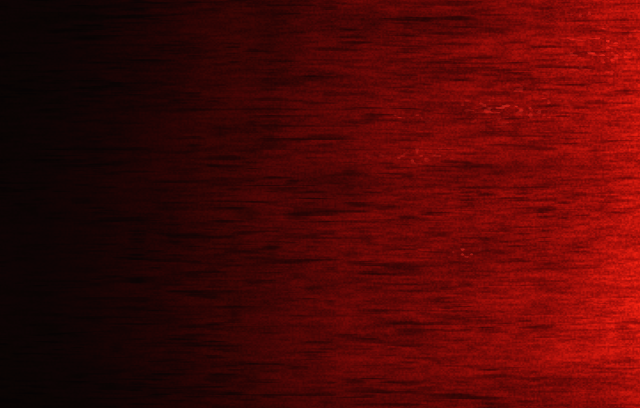
A WebGL 2 fragment shader for this background:

```glsl
#version 300 es
precision highp float;
// Dark red wood lit from the right: a horizontal light falloff is multiplied
// by stretched noise (fine fibres, short pores, soft stains), then worn flecks
// and shaded spots are gathered in a few soft patches.
uniform vec2 u_resolution;
out vec4 fragColor;

const float AMBIENT = 0.048;        // red level at the far left
const float BODY_LIGHT = 0.365;     // broad light over the middle
const float EDGE_LIGHT = 0.30;      // steeper glow at the right edge
const float GRAIN_DEPTH = 0.34;
const float THREAD_DEPTH = 0.30;
const float STAIN_DEPTH = 0.34;
const float SPECK_DEPTH = 0.30;
const float PORE_DEPTH = 0.36;
const float FLECK_GAIN = 0.28;
const vec3 FLECK_TINT = vec3(1.0, 0.32, 0.24);

// Worn patches and shaded stains: centre, then radii, in canvas fractions
const int PATCHES = 6;
const vec4 WORN[PATCHES] = vec4[](
    vec4(0.63, 0.71, 0.04, 0.012), vec4(0.93, 0.90, 0.06, 0.09),
    vec4(0.73, 0.39, 0.025, 0.03), vec4(0.60, 0.32, 0.03, 0.012),
    vec4(0.80, 0.74, 0.07, 0.04), vec4(0.65, 0.62, 0.05, 0.02));
const int STAINS = 7;
const vec4 SHADE[STAINS] = vec4[](
    vec4(0.77, 0.585, 0.14, 0.03), vec4(0.75, 0.38, 0.06, 0.035),
    vec4(0.42, 0.92, 0.04, 0.12), vec4(0.345, 0.68, 0.012, 0.018),
    vec4(0.365, 0.23, 0.012, 0.016), vec4(0.70, 0.95, 0.11, 0.05),
    vec4(0.53, 0.55, 0.08, 0.05));

// Integer hash of a lattice cell, 0 to 1
float hash(vec2 cell) {
    uvec2 q = uvec2(ivec2(cell)) * uvec2(1597334673u, 3812015801u);
    uint h = (q.x ^ q.y) * 1597334673u;
    h = (h ^ (h >> 15)) * 2246822519u;
    return float((h ^ (h >> 13)) >> 8) / 16777216.0;
}

float noise(vec2 p) {
    vec2 i = floor(p), f = fract(p);
    f = f * f * (3.0 - 2.0 * f);
    float low = mix(hash(i), hash(i + vec2(1, 0)), f.x);
    float high = mix(hash(i + vec2(0, 1)), hash(i + vec2(1, 1)), f.x);
    return mix(low, high, f.y);
}

float fbm(vec2 p) {
    float sum = 0.0, weight = 0.5;
    for (int i = 0; i < 4; i++) {
        sum += weight * noise(p);
        p = p * 2.03 + vec2(17.3, 41.7);
        weight *= 0.58;
    }
    return sum / 1.056;
}

// Short dark strokes along the fibres, thin and gathered in loose groups
float pores(vec2 p) {
    float sum = 0.0;
    for (int i = 0; i < 3; i++) {
        float k = float(i), offset = 31.0 * k + 61.0;
        float n = noise(p * vec2(9.0 + 6.0 * k, 125.0 + 35.0 * k) + offset);
        float group = noise(p * vec2(4.0 + 2.0 * k, 15.0 + 7.0 * k) + 2.0 * offset);
        sum += smoothstep(0.58, 0.92, n) * smoothstep(0.25, 0.80, group);
    }
    return min(sum, 1.5);
}

// Soft elliptical spot
float spot(vec2 uv, vec4 area) {
    vec2 d = (uv - area.xy) / area.zw;
    return exp(-dot(d, d));
}

// Light level, brightest at the right, reaching least far at top and bottom
float lighting(vec2 uv) {
    float bow = uv.y - 0.55;
    float level = AMBIENT + BODY_LIGHT * smoothstep(0.0, 0.77, uv.x - 0.12 * bow * bow);
    level += EDGE_LIGHT * pow(uv.x, 5.0);
    return level * (1.0 - 0.14 * smoothstep(0.15, 0.0, uv.y));
}

void main() {
    vec2 uv = gl_FragCoord.xy / u_resolution;
    vec2 p = gl_FragCoord.xy / u_resolution.y;

    // Nearly straight fibres
    vec2 fibre = p;
    fibre.y += 0.010 * (noise(p * vec2(2.5, 4.0)) - 0.5);
    float grain = fbm(fibre * vec2(3.5, 30.0)) - 0.5;
    float threads = noise(fibre * vec2(26.0, 180.0) + 9.0) - 0.5;
    float stain = fbm(p * vec2(5.0, 6.0) + 23.0) - 0.5;
    float speck = noise(p * vec2(230.0, 260.0) + 5.0) - 0.5;

    float worn = 0.0;
    for (int i = 0; i < PATCHES; i++) worn = max(worn, spot(uv, WORN[i]));
    float shade = 0.0;
    for (int i = 0; i < STAINS; i++) shade = max(shade, spot(uv, SHADE[i]));

    float surface = 1.03 + GRAIN_DEPTH * grain + THREAD_DEPTH * threads;
    surface += STAIN_DEPTH * stain + SPECK_DEPTH * speck;
    surface *= 1.0 - PORE_DEPTH * pores(fibre) * (1.0 - 0.4 * uv.x * uv.x);
    surface *= 1.0 - 0.22 * shade;

    // Deep red at low light, warming toward orange red in the glow
    float red = lighting(uv) * max(surface, 0.0);
    float glow = red * red * red;
    vec3 color = vec3(red, 0.013 + 0.02 * red + 0.12 * glow,
                      0.013 + 0.015 * red + 0.05 * glow);

    // Chipped flecks catching the light
    float chips = smoothstep(0.62, 0.86, noise(p * vec2(90.0, 170.0) + 71.0));
    chips *= smoothstep(0.40, 0.65, noise(p * vec2(14.0, 60.0) + 13.0));
    color += FLECK_GAIN * chips * worn * FLECK_TINT;

    fragColor = vec4(clamp(color, 0.0, 1.0), 1.0);
}
```
